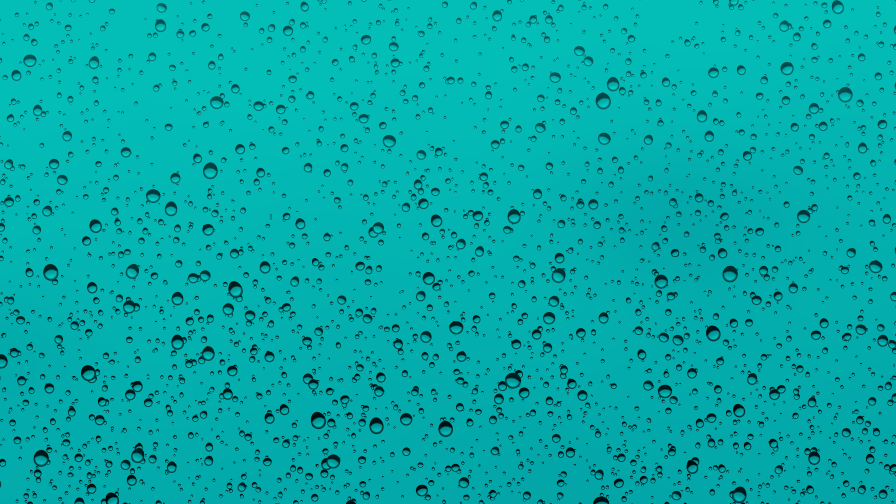
Give the GLSL for this texture, as a Shadertoy shader.

```glsl
// Rain drops on a teal window pane: dark-capped lenses over a soft gradient.

const vec3 GLASS_TOP    = vec3(0.010, 0.740, 0.718);
const vec3 GLASS_BOTTOM = vec3(0.010, 0.638, 0.650);
const vec3 INK_TOP      = vec3(0.030, 0.210, 0.230);
const vec3 INK_BOTTOM   = vec3(0.000, 0.020, 0.030);

// Per layer: cell size, smallest radius, largest radius, share of cells filled
const vec4 TINY   = vec4(0.021, 0.0019, 0.0036, 0.50);
const vec4 SMALL  = vec4(0.031, 0.0036, 0.0066, 0.50);
const vec4 MEDIUM = vec4(0.056, 0.0072, 0.0108, 0.50);
const vec4 LARGE  = vec4(0.082, 0.0112, 0.0160, 0.23);

const float MAX_TILT = 0.45;
const float MAX_STRETCH = 0.32;
const float RIM_STRENGTH = 0.80;
const float CLOUD_DEPTH = 0.50;
const float SHADE_DEPTH = 0.32;

// Integer hash: three random values in 0..1 for a cell and a seed
vec3 hash3(vec2 cell, int seed) {
    uvec3 v = uvec3(ivec3(ivec2(cell) + 512, seed));
    v = v * 1664525u + 1013904223u;
    v.x += v.y * v.z; v.y += v.z * v.x; v.z += v.x * v.y;
    v ^= v >> 16u;
    v.x += v.y * v.z; v.y += v.z * v.x; v.z += v.x * v.y;
    return vec3(v >> 8u) / 16777216.0;
}

// Gradient noise, about -0.7..0.7
float cornerSlope(vec2 cell, vec2 offset) {
    float angle = 6.2832 * hash3(cell, 91).x;
    return dot(vec2(cos(angle), sin(angle)), offset);
}

float gradientNoise(vec2 p) {
    vec2 i = floor(p), f = p - i;
    vec2 u = f * f * f * (f * (f * 6.0 - 15.0) + 10.0);
    vec2 e = vec2(1.0, 0.0);
    return mix(mix(cornerSlope(i, f), cornerSlope(i + e, f - e), u.x),
               mix(cornerSlope(i + e.yx, f - e.yx), cornerSlope(i + e.xx, f - e.xx), u.x), u.y);
}

// Blurred scene behind the pane
vec3 glassColor(vec2 p, float aspect) {
    float light = 0.17 + 0.98 * p.y - 0.26 * (p.x / aspect - 0.5);
    light += 0.16 * gradientNoise(p * 2.3 + 4.0);
    vec2 cloud = (p - vec2(0.75 * aspect, 0.57)) / vec2(0.27, 0.15);
    vec2 shade = (p - vec2(0.0, 0.30)) / vec2(0.16, 0.14);
    light -= CLOUD_DEPTH * exp(-dot(cloud, cloud)) + SHADE_DEPTH * exp(-dot(shade, shade));
    return mix(GLASS_BOTTOM, GLASS_TOP, clamp(light, -0.4, 1.0));
}

// One drop in its unit space: clear lens, dark cap above, thin rim all round
vec4 shadeDrop(vec2 q, float soft, vec3 glass, vec3 ink, float strength) {
    float d = length(q);
    float cover = 1.0 - smoothstep(1.0 - soft, 1.0 + soft, d);
    float edge = min(soft, 0.5) + 0.08;
    float cap = smoothstep(0.90 - edge, 0.90 + edge, length((q - vec2(0.0, -0.62)) * vec2(0.84, 1.0)));
    float rim = smoothstep(0.62, 0.94, d) * RIM_STRENGTH;
    float glow = 1.0 + 0.12 * (1.0 - smoothstep(-0.6, 0.1, q.y)) * (1.0 - rim);
    float dark = max(max(cap, rim), 0.14 + 0.18 * q.y) * strength;
    return vec4(mix(glass * glow, ink, clamp(dark, 0.0, 1.0)), cover);
}

// Scatter one size class of drops over the pane
vec3 addDrops(vec3 color, vec3 glass, vec2 p, vec4 layer, int seed) {
    float pixel = 1.0 / iResolution.y;
    vec2 home = floor(p / layer.x);
    for (int y = -1; y <= 1; y++)
    for (int x = -1; x <= 1; x++) {
        vec2 cell = home + vec2(x, y);
        vec3 place = hash3(cell, seed);
        vec3 form = hash3(cell, seed + 1);
        vec2 center = (cell + place.xy) * layer.x;

        // Drops thin out and fade toward the top, in loose patches
        float patches = 1.0 + 0.7 * gradientNoise(center * 5.0 + 17.0);
        float density = layer.w * mix(1.28, 0.72, center.y) * patches;
        if (place.z > density) continue;

        float radius = mix(layer.y, layer.z, pow(form.x, 1.3));
        float tilt = (form.y - 0.5) * 2.0 * MAX_TILT;
        float stretch = 1.0 + MAX_STRETCH * (form.z - 0.25);
        float c = cos(tilt), s = sin(tilt);
        vec2 q = mat2(c, -s, s, c) * (p - center) / radius;
        q *= vec2(sqrt(stretch), inversesqrt(stretch));
        q.x *= 1.0 + 0.10 * clamp(q.y, -1.0, 1.0) * (form.z * 2.0 - 0.6);

        vec3 ink = mix(INK_BOTTOM, INK_TOP, smoothstep(0.25, 1.0, center.y));
        float strength = mix(0.85, 1.0, form.y) * mix(1.0, 0.82, center.y);
        vec4 drop = shadeDrop(q, 0.65 * pixel / radius, glass, ink, strength);
        color = mix(color, drop.rgb, drop.a);
    }
    return color;
}

void mainImage(out vec4 fragColor, in vec2 fragCoord) {
    vec2 p = fragCoord / iResolution.y;
    vec3 glass = glassColor(p, iResolution.x / iResolution.y);

    // Larger drops cover the smaller ones
    vec3 color = addDrops(glass, glass, p, TINY, 11);
    color = addDrops(color, glass, p, SMALL, 23);
    color = addDrops(color, glass, p, MEDIUM, 37);
    color = addDrops(color, glass, p, LARGE, 53);

    fragColor = vec4(color, 1.0);
}
```
